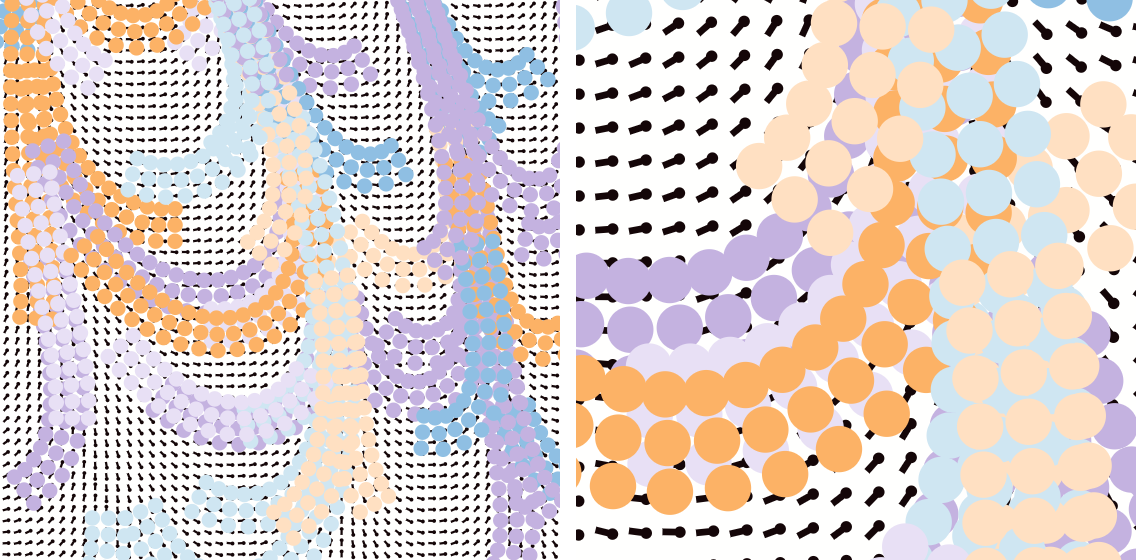
Left, the full canvas; right, a detail of the centre.
Give the GLSL for this pattern, as a WebGL 1 fragment shader.

```glsl
precision highp float;
// A flow field of hanging arcs between steep, leaning walls. Small pin-shaped
// ticks show its direction; streams of pastel dots, three abreast, are traced
// through it step by step and painted over the ticks.

uniform vec2 u_resolution;

#define GRID 50.0           // ticks per canvas side
#define TICK_HALF 0.0052    // half length of a tick
#define TICK_WIDTH 0.0020   // half width of its shaft
#define HEAD_RADIUS 0.0034
#define STREAMS 42
#define MAX_STEPS 25
#define STEP 0.0295         // distance between dot rows
#define LANE 0.0290         // distance between the three lanes
#define DOT_RADIUS 0.0138
#define ARC_WIDTH 0.34      // mean distance between walls
#define LEAN 0.21           // sideways lean of the walls

const float PI = 3.14159265;
const vec3 PAPER = vec3(1.0, 1.0, 0.995);
const vec3 INK = vec3(0.08, 0.025, 0.03);
const vec3 PURPLE = vec3(0.77, 0.70, 0.88);
const vec3 BLUE = vec3(0.56, 0.75, 0.89);
const vec3 PALE_BLUE = vec3(0.81, 0.90, 0.95);
const vec3 PALE_LILAC = vec3(0.91, 0.88, 0.96);
const vec3 PEACH = vec3(1.0, 0.88, 0.76);
const vec3 ORANGE = vec3(0.99, 0.70, 0.40);

float hash(float n) {
  return fract(sin(n * 12.99 + 4.1) * 4375.85);
}

// Unit direction; it turns half a circle from one wall to the next.
vec2 flow(vec2 p) {
  float u = (p.x + LEAN * p.y) / ARC_WIDTH + 0.3
          + 0.18 * sin(4.3 * p.x + 2.6 * p.y + 1.0)
          + 0.12 * sin(3.1 * p.y - 5.0 * p.x);
  return vec2(sin(PI * u), -cos(PI * u));
}

// Colour for a value from 0 to 1; purple has a double share.
vec3 palette(float t) {
  float slot = floor(t * 7.0);
  if (slot < 2.0) return PURPLE;
  if (slot < 3.0) return PALE_BLUE;
  if (slot < 4.0) return ORANGE;
  if (slot < 5.0) return BLUE;
  if (slot < 6.0) return PEACH;
  return PALE_LILAC;
}

float coverage(float dist, float pixel) {
  return clamp(0.5 - dist / pixel, 0.0, 1.0);
}

// Signed distance to the tick of the grid cell holding p.
float tickDistance(vec2 p) {
  vec2 center = (floor(p * GRID) + 0.5) / GRID;
  vec2 dir = flow(center);
  dir *= dir.x < 0.0 ? -1.0 : 1.0;
  vec2 d = p - center;
  vec2 local = vec2(dot(d, dir), dot(d, vec2(-dir.y, dir.x)));
  vec2 box = abs(local) - vec2(TICK_HALF, TICK_WIDTH);
  float shaft = max(box.x, box.y);
  float head = length(local - vec2(TICK_HALF, 0.0)) - HEAD_RADIUS;
  return min(shaft, head);
}

// Coverage of one stream: follow the flow and test a row of dots per step.
float streamCoverage(vec2 p, float id, float pixel) {
  vec2 pos = fract(id * vec2(0.7549, 0.5698) + 0.31) * 1.1 - 0.05;
  float heading = hash(id) < 0.5 ? -1.0 : 1.0;
  float steps = mix(13.0, float(MAX_STEPS), hash(id + 57.0));
  float nearest = 1.0;
  for (int k = 0; k < MAX_STEPS; k++) {
    if (float(k) > steps) break;
    vec2 dir = heading * flow(pos);
    vec2 d = p - pos;
    vec2 local = vec2(dot(d, dir), dot(d, vec2(-dir.y, dir.x)));
    local.y -= LANE * clamp(floor(local.y / LANE + 0.5), -1.0, 1.0);
    nearest = min(nearest, dot(local, local));
    pos += STEP * dir;
  }
  return coverage(sqrt(nearest) - DOT_RADIUS, pixel);
}

void main() {
  float side = min(u_resolution.x, u_resolution.y);
  vec2 p = gl_FragCoord.xy / side;
  float pixel = 1.0 / side;

  vec3 color = mix(PAPER, INK, coverage(tickDistance(p), pixel));
  for (int i = 0; i < STREAMS; i++) {
    float id = float(i);
    vec3 tint = palette(fract(id * 0.618));
    color = mix(color, tint, streamCoverage(p, id, pixel));
  }
  gl_FragColor = vec4(color, 1.0);
}
```
